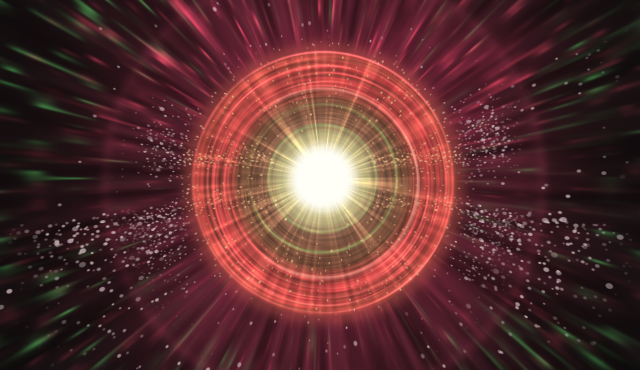
Reproduce this background procedurally as a WebGL 2 fragment shader.

```glsl
#version 300 es
precision highp float;
// A white-hot core inside red light rings, with radial streaks and drifting sparks.

#define CORE_CENTER vec2(0.007, 0.018)
#define DISC_CENTER vec2(0.011, 0.004)
#define CORE_RADIUS 0.098
#define HALO_RADIUS 0.145
#define INNER_RING 0.255
#define DISC_RADIUS 0.352
#define OUTER_RING 0.59
#define STREAK_COUNT 300.0
#define SPARK_AMOUNT 0.9
#define ARC_COUNT 9

uniform vec2 u_resolution;
out vec4 outColor;

const float TAU = 6.2831853;
const vec3 DARK = vec3(0.08, 0.055, 0.06);
const vec3 MAROON = vec3(0.36, 0.12, 0.18);
const vec3 RED = vec3(0.78, 0.28, 0.27);
const vec3 OLIVE = vec3(0.48, 0.32, 0.23);
const vec3 GREEN = vec3(0.20, 0.55, 0.25);
const vec3 PALE_GREEN = vec3(0.62, 0.65, 0.41);
const vec3 CREAM = vec3(1.0, 0.96, 0.86);

float hash(vec2 p) {
  return fract(sin(dot(p, vec2(127.1, 311.7))) * 43758.5453);
}

// Value noise that repeats along x, so angles join without a seam.
float noise(vec2 p, float period) {
  vec2 i = floor(p), f = fract(p);
  f = f * f * (3.0 - 2.0 * f);
  float x0 = mod(i.x, period), x1 = mod(i.x + 1.0, period);
  return mix(mix(hash(vec2(x0, i.y)), hash(vec2(x1, i.y)), f.x),
             mix(hash(vec2(x0, i.y + 1.0)), hash(vec2(x1, i.y + 1.0)), f.x), f.y);
}

float bell(float x, float width) {
  return exp(-x * x / (width * width));
}

// Share of cells holding a spark: lower wedges, upper clusters, thin inner bands.
float sparkDensity(vec2 q) {
  float ax = abs(q.x), r = length(q);
  float depth = -0.015 - 0.12 * ax - q.y;
  float wedge = smoothstep(0.0, 0.03, depth) * exp(-depth * 7.5)
              * smoothstep(0.3, 0.46, ax) * smoothstep(1.05, 0.55, ax);
  float clusters = bell(length(q - vec2(0.445, 0.11)), 0.075)
                 + 0.55 * bell(length(q - vec2(-0.43, 0.09)), 0.08);
  float trail = 0.1 * bell(q.y - 0.42 * q.x + 0.01, 0.06) * smoothstep(0.4, 0.55, q.x);
  float bands = (bell(q.y - 0.052, 0.017) + 0.7 * bell(q.y + 0.067, 0.014))
              * smoothstep(0.09, 0.17, ax) * smoothstep(0.44, 0.35, ax);
  float loose = 0.1 * smoothstep(0.13, 0.2, r) * smoothstep(0.43, 0.34, r);
  return SPARK_AMOUNT * (wedge + 0.7 * clusters + trail + 0.9 * bands + loose);
}

// One layer of sparks on a turned grid, stretched along the radius.
float sparks(vec2 q, float cell, float seed) {
  mat2 spin = mat2(cos(seed), sin(seed), -sin(seed), cos(seed));
  vec2 id = floor(spin * q / cell), key = id + seed * 17.0;
  vec2 jitter = vec2(hash(key + 3.1), hash(key + 7.7)) - 0.5;
  vec2 middle = (id + 0.5 + jitter * 0.55) * cell * spin;
  vec2 d = q - middle, dir = normalize(middle);
  d = vec2(dot(d, dir) * 0.72, dot(d, vec2(-dir.y, dir.x)));
  float radius = cell * mix(0.09, 0.18, hash(key + 11.3));
  float aa = 0.8 / u_resolution.y;
  float present = step(hash(key), sparkDensity(middle));
  return present * smoothstep(radius + aa, radius - aa, length(d)) * mix(0.35, 1.0, hash(key + 5.9));
}

void main() {
  vec2 p = (gl_FragCoord.xy - 0.5 * u_resolution) / u_resolution.y;
  vec2 q = p - CORE_CENTER, c = p - DISC_CENTER;
  float r = length(q), rd = length(c);
  float turn = atan(q.y, q.x) / TAU + 0.5;
  float side = abs(q.x) / max(r, 0.001);
  float outside = smoothstep(0.33, 0.42, r);

  // Maroon haze, weaker toward the sides and corners
  float haze = smoothstep(0.95, 0.25, r) * mix(1.0, 0.6, side * side);
  haze += 0.35 * bell(length(q - vec2(0.38, 0.3)), 0.2);
  haze *= 0.75 + 0.5 * noise(vec2(turn * 40.0, r * 5.0), 40.0);
  vec3 color = mix(DARK, MAROON, clamp(haze, 0.0, 1.0));
  color += MAROON * (0.25 * bell(rd - OUTER_RING, 0.018) + 0.1 * smoothstep(OUTER_RING, OUTER_RING - 0.03, rd));

  // Fine radial streaks in red and green
  float redStreak = pow(noise(vec2(turn * STREAK_COUNT, r * 13.0), STREAK_COUNT), 5.0);
  float greenStreak = pow(noise(vec2(turn * STREAK_COUNT, r * 9.0 + 40.0), STREAK_COUNT), 7.0);
  float shadow = noise(vec2(turn * 160.0, r * 4.0 + 80.0), 160.0);
  color *= mix(1.0, 0.65 + 0.6 * shadow, outside);
  float redPlace = 0.25 + 0.75 * smoothstep(0.0, 0.35, q.y) * smoothstep(0.95, 0.5, r);
  float greenPlace = 0.35 + 0.65 * smoothstep(0.45, 0.75, r);
  color += outside * (redStreak * redPlace * vec3(0.6, 0.17, 0.24) + greenStreak * greenPlace * GREEN * 0.75);

  // Olive interior and red band, grained along circles
  float band = smoothstep(INNER_RING - 0.04, INNER_RING + 0.015, rd);
  float grain = noise(vec2(turn * 14.0, rd * 130.0), 14.0);
  float fine = noise(vec2(turn * 22.0, rd * 280.0 + 20.0), 22.0);
  float rays = noise(vec2(turn * 170.0, r * 6.0), 170.0);
  vec3 disc = mix(OLIVE, RED, band * (0.6 + 0.45 * grain));
  disc *= (0.66 + 0.3 * grain + 0.3 * fine) * (0.84 + 0.32 * rays);
  color = mix(color, disc, 0.92 * smoothstep(DISC_RADIUS + 0.014, DISC_RADIUS - 0.012, rd));
  color += vec3(0.17, 0.09, 0.05) * bell(rd - DISC_RADIUS - 0.01, 0.025);

  // Thin broken circular arcs, slightly off centre from each other
  for (int i = 0; i < ARC_COUNT; i++) {
    float k = float(i);
    vec2 shift = 0.008 * (vec2(hash(vec2(k, 2.0)), hash(vec2(k, 5.0))) - 0.5);
    float radius = mix(INNER_RING, DISC_RADIUS, k / float(ARC_COUNT - 1));
    float arc = noise(vec2(turn * 8.0, k * 4.0 + 9.0), 8.0);
    float edge = i == 0 || i == ARC_COUNT - 1 ? 0.4 : 0.0;
    color += vec3(0.34, 0.16, 0.16) * (edge + arc * arc) * bell(length(c - shift) - radius, 0.0032);
  }
  float shine = bell(c.x - 0.25, 0.07) + bell(c.y + 0.25, 0.05) + 0.7 * bell(c.y - 0.25, 0.05);
  color += vec3(0.2, 0.2, 0.18) * shine * bell(rd - INNER_RING, 0.005);
  float greenArc = noise(vec2(turn * 7.0, 31.0), 7.0);
  color += GREEN * 0.5 * greenArc * bell(r - 0.2, 0.004);

  // Sparks in overlapping layers, coarser away from the core
  float dots = 0.0;
  for (int i = 0; i < 3; i++) {
    float k = float(i);
    dots += sparks(q, 0.0115 + 0.002 * k, 1.0 + k) * smoothstep(0.62, 0.42, r);
    dots += sparks(q, 0.021 + 0.004 * k, 5.3 + k) * smoothstep(0.36, 0.46, r) * smoothstep(0.95, 0.65, r);
  }
  dots += sparks(q, 0.042, 9.7) * smoothstep(0.45, 0.62, r) * smoothstep(0.05, -0.1, q.y);
  vec3 sparkColor = mix(vec3(0.88, 0.7, 0.5), vec3(0.79, 0.71, 0.72), outside);
  color = mix(color, sparkColor, 0.85 * clamp(dots, 0.0, 1.0));

  // Green halo, fine rays and white core
  float halo = smoothstep(HALO_RADIUS + 0.01, HALO_RADIUS - 0.025, r);
  color = mix(color, PALE_GREEN * (0.8 + 0.3 * rays), 0.65 * halo);
  color += GREEN * 0.3 * bell(r - HALO_RADIUS, 0.005);
  color += vec3(0.5, 0.38, 0.24) * pow(rays, 5.0) * exp(-r * 5.0) * smoothstep(0.42, 0.3, r);
  color += CREAM * 0.6 * bell(r, 0.115);
  color = mix(color, vec3(1.0, 1.0, 0.97), smoothstep(CORE_RADIUS + 0.015, CORE_RADIUS - 0.035, r));

  outColor = vec4(clamp(color, 0.0, 1.0), 1.0);
}
```
